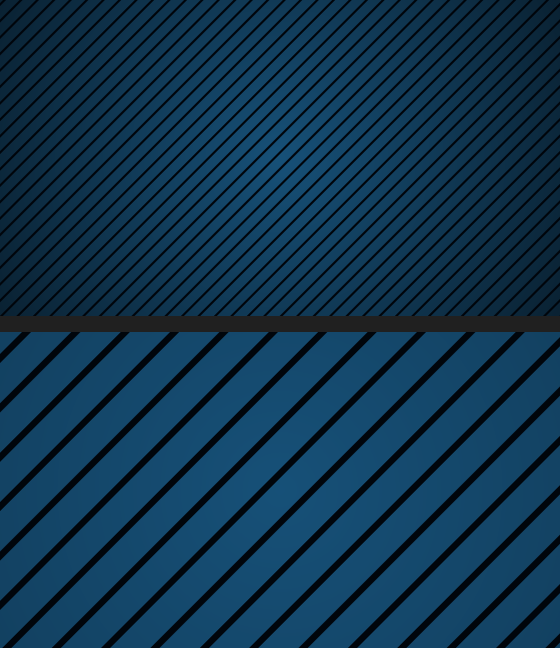
Top: the whole. Bottom: its middle third, enlarged.
Give the GLSL for this pattern, as a Shadertoy shader.

```glsl
// Thin dark diagonal lines, evenly spaced, over a deep blue ground.
// One signed diagonal coordinate is repeated with fract to give the lines;
// a radial gradient dims the blue from the center to the corners.

const float LINES_PER_HEIGHT = 19.2;   // repeats down one canvas height
const float LINE_SHARE = 0.185;        // part of each repeat that is line
const float LINE_PHASE = -0.333;       // shift from the center, in repeats

const vec3 CENTER_BLUE = vec3(0.088, 0.315, 0.470);
const vec3 CORNER_BLUE = vec3(0.038, 0.131, 0.197);
const vec3 LINE_COLOR  = vec3(0.000, 0.018, 0.045);

// Distance to the nearest diagonal line axis, in canvas heights.
float diagonalDistance(vec2 p, float repeats, float phase) {
    float cell = fract((p.x - p.y) * repeats - phase + 0.5) - 0.5;
    return abs(cell) / (repeats * sqrt(2.0));
}

// Coverage of a line with the given half width, softened over one pixel.
float lineMask(float dist, float halfWidth, float pixel) {
    return clamp(0.5 + (halfWidth - dist) / pixel, 0.0, 1.0);
}

// Blue ground that falls off evenly from the center to the corners.
vec3 vignette(vec2 p, float cornerRadius, vec3 inner, vec3 outer) {
    return mix(inner, outer, clamp(length(p) / cornerRadius, 0.0, 1.0));
}

void mainImage(out vec4 fragColor, in vec2 fragCoord) {
    // Centered coordinates, one unit per canvas height
    vec2 p = (fragCoord - 0.5 * iResolution.xy) / iResolution.y;
    float pixel = 1.0 / iResolution.y;
    float cornerRadius = 0.5 * length(iResolution.xy) / iResolution.y;

    // Ground
    vec3 color = vignette(p, cornerRadius, CENTER_BLUE, CORNER_BLUE);

    // Lines
    float halfWidth = 0.5 * LINE_SHARE / (LINES_PER_HEIGHT * sqrt(2.0));
    float dist = diagonalDistance(p, LINES_PER_HEIGHT, LINE_PHASE);
    color = mix(color, LINE_COLOR, lineMask(dist, halfWidth, pixel));

    fragColor = vec4(color, 1.0);
}
```
